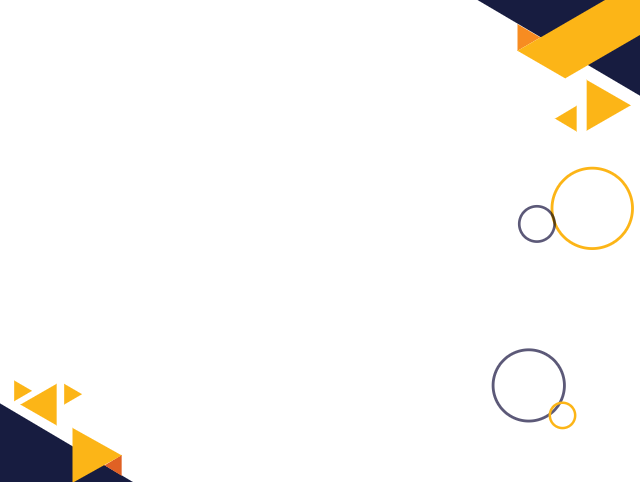
Reproduce this background procedurally as a Shadertoy shader.

```glsl
// White page with navy and amber angular corners, small triangles and thin rings.

const vec2 CANVAS = vec2(768.0, 579.0);   // design units, origin at lower left

const vec3 WHITE  = vec3(1.0);
const vec3 NAVY   = vec3(0.09, 0.11, 0.25);
const vec3 AMBER  = vec3(0.99, 0.71, 0.09);
const vec3 ORANGE = vec3(0.97, 0.55, 0.13);
const vec3 RUST   = vec3(0.88, 0.38, 0.14);
const vec3 SLATE  = vec3(0.36, 0.35, 0.47);

// Signed distance to the half plane behind a line through a, facing outward.
float halfPlane(vec2 p, vec2 a, vec2 outward) {
    return dot(p - a, normalize(outward));
}

// Isosceles triangle with an upright base; a negative reach points left.
float arrow(vec2 p, vec2 baseMid, float halfBase, float reach) {
    vec2 q = p - baseMid;
    q = vec2(q.x * sign(reach), abs(q.y));
    float tip = abs(reach);
    return max(-q.x, halfPlane(q, vec2(tip, 0.0), vec2(halfBase, tip)));
}

float ring(vec2 p, vec2 center, float radius, float width) {
    return abs(length(p - center) - radius) - 0.5 * width;
}

// Diagonal ribbon that starts at the edge left-right and runs up to the right.
float ribbon(vec2 p, vec2 left, vec2 right) {
    float start = halfPlane(p, left, vec2(-33.0, -57.0));
    float upper = halfPlane(p, left, vec2(-0.581, 1.0));
    float lower = halfPlane(p, right, vec2(0.581, -1.0));
    return max(start, max(upper, lower));
}

// Five loose triangles, joined into one shape.
float looseArrows(vec2 p) {
    float d = arrow(p, vec2(704.0, 452.5), 30.5, 53.0);
    d = min(d, arrow(p, vec2(692.0, 436.5), 15.5, -26.0));
    d = min(d, arrow(p, vec2(17.0, 109.5), 12.5, 21.5));
    d = min(d, arrow(p, vec2(68.0, 93.0), 25.0, -43.5));
    return min(d, arrow(p, vec2(77.0, 105.5), 12.5, 21.5));
}

float cover(float d, float pixel) {
    return clamp(0.5 - d / pixel, 0.0, 1.0);
}

vec3 paint(vec3 below, vec3 color, float d, float pixel) {
    return mix(below, color, cover(d, pixel));
}

void mainImage(out vec4 fragColor, in vec2 fragCoord) {
    vec2 p = fragCoord / iResolution.xy * CANVAS;
    float pixel = CANVAS.x / iResolution.x;
    vec3 color = WHITE;

    // Upper right corner: navy wedge, fold and ribbon
    color = paint(color, NAVY, halfPlane(p, vec2(573.0, 579.0), vec2(-115.0, -195.0)), pixel);
    color = paint(color, ORANGE, arrow(p, vec2(621.0, 534.0), 16.0, 27.5), pixel);
    color = paint(color, AMBER, ribbon(p, vec2(621.0, 518.0), vec2(678.5, 485.0)), pixel);

    // Lower left corner: navy wedge, fold and large triangle
    color = paint(color, NAVY, halfPlane(p, vec2(0.0, 94.5), vec2(93.0, 157.0)), pixel);
    color = paint(color, RUST, arrow(p, vec2(146.0, 20.0), 12.5, -20.5), pixel);
    color = paint(color, AMBER, arrow(p, vec2(87.0, 32.0), 33.0, 59.0), pixel);

    color = paint(color, AMBER, looseArrows(p), pixel);

    // Upper ring pair: the slate ring darkens where they cross
    color = paint(color, AMBER, ring(p, vec2(710.7, 328.7), 48.3, 3.4), pixel);
    color = paint(color, color * SLATE, ring(p, vec2(644.3, 310.0), 21.2, 3.2), pixel);

    // Lower ring pair: amber lies on top
    color = paint(color, SLATE, ring(p, vec2(634.5, 116.0), 42.8, 3.4), pixel);
    color = paint(color, AMBER, ring(p, vec2(675.0, 80.0), 15.2, 3.0), pixel);

    fragColor = vec4(color, 1.0);
}
```
